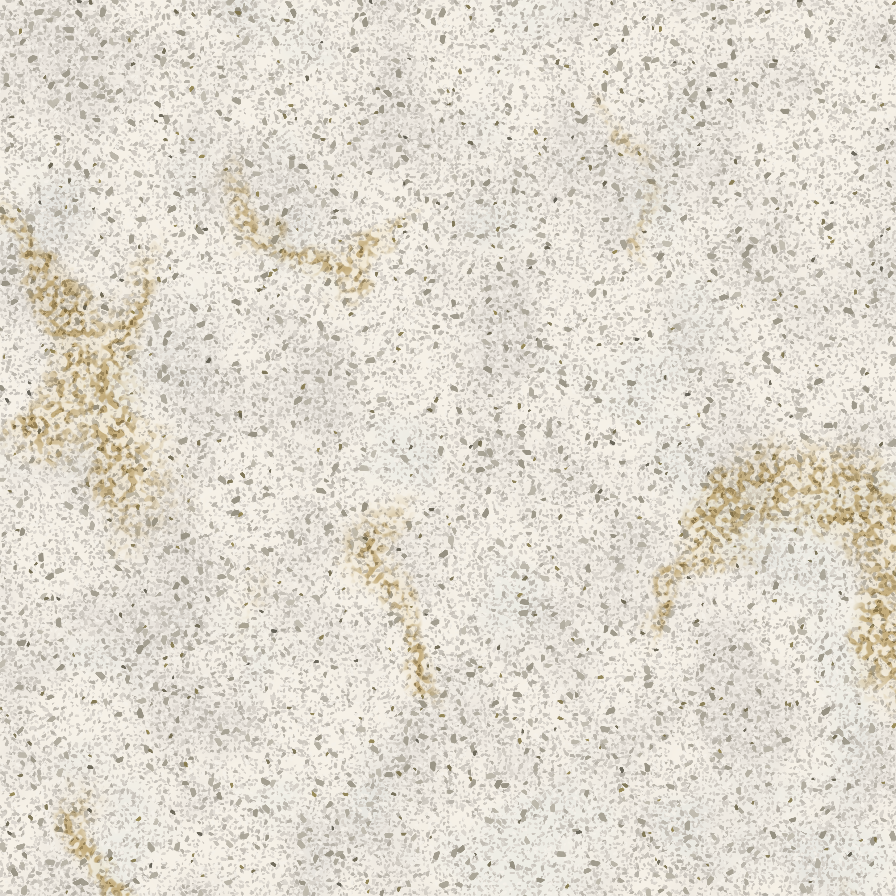
A WebGL 1 fragment shader for this texture:

```glsl
precision highp float;
// Pale quartz stone: packed angular chips, soft grey clouds and broken ochre veins.
uniform vec2 u_resolution;

vec2 hash2(vec2 p) {
  vec3 q = fract(p.xyx * vec3(0.1031, 0.1030, 0.0973));
  q += dot(q, q.yzx + 33.33);
  return fract((q.xx + q.yz) * q.zy);
}

float corner(vec2 cell, vec2 offset) {
  return dot(hash2(cell) * 2.0 - 1.0, offset);
}

float gradientNoise(vec2 p) {
  vec2 i = floor(p), f = fract(p);
  vec2 u = f * f * f * (f * (f * 6.0 - 15.0) + 10.0);
  vec2 e = vec2(1.0, 0.0);
  float low = mix(corner(i, f), corner(i + e, f - e), u.x);
  float high = mix(corner(i + e.yx, f - e.yx), corner(i + 1.0, f - 1.0), u.x);
  return 1.4 * mix(low, high, u.y);
}

float fbm(vec2 p) {
  float sum = 0.0, amplitude = 0.6;
  for (int i = 0; i < 4; i++) {
    sum += amplitude * gradientNoise(p);
    p = mat2(1.6, 1.2, -1.2, 1.6) * p + 17.3;
    amplitude *= 0.5;
  }
  return sum;
}

// Scattered angular flakes: x = coverage, y = random shade of the top flake.
vec2 chips(vec2 uv, float scale, float density, float seed) {
  vec2 p = uv * scale + seed;
  vec2 cell = floor(p);
  float blur = 0.55 * scale / u_resolution.y;
  vec2 result = vec2(0.0);
  for (int y = -1; y <= 1; y++) {
    for (int x = -1; x <= 1; x++) {
      vec2 id = cell + vec2(float(x), float(y));
      vec2 place = hash2(id + 7.0);
      vec2 look = hash2(id + 151.0);
      vec2 kind = hash2(id + 313.0);
      vec2 d = p - id - 0.5 - 0.7 * (place - 0.5);
      float angle = 6.2832 * look.x;
      float c = cos(angle), s = sin(angle);
      d = mat2(c, -s, s, c) * d;
      d.x += (place.x - 0.5) * d.y;
      float radius = mix(0.28, 0.55, look.y);
      float edge = max(abs(d.y) * 1.7, abs(d.x) * 0.9 + abs(d.y + 0.1) * 0.55) - radius;
      float cover = (1.0 - smoothstep(-blur, blur, edge)) * step(kind.x, density);
      if (cover > result.x) result = vec2(cover, kind.y);
    }
  }
  return result;
}

// Thin wandering lines that fade in and out.
float veins(vec2 uv) {
  vec2 warp = vec2(fbm(uv * 7.0 + 3.1), fbm(uv * 7.0 + 41.7));
  vec2 p = uv + 0.09 * warp;
  float line = abs(gradientNoise(p * vec2(3.6, 2.2) + 23.4));
  float patches = smoothstep(0.02, 0.3, gradientNoise(uv * 3.3 + 61.2) + 0.1 * (0.5 - uv.y));
  return (1.0 - smoothstep(0.0, 0.065, line)) * patches;
}

void main() {
  vec2 uv = gl_FragCoord.xy / u_resolution.y;

  // Milky ground with warm grey and faint blue clouds
  float cloud = smoothstep(-0.2, 0.42, fbm(uv * 8.0 + 5.0));
  float cool = smoothstep(0.05, 0.4, fbm(uv * 6.0 + 83.0));
  vec3 color = mix(vec3(0.965, 0.945, 0.905), vec3(0.885, 0.865, 0.845), 0.6 * cloud);
  color = mix(color, vec3(0.87, 0.90, 0.89), 0.35 * cool);

  // Chips from fine and pale to coarse and grey
  vec2 fine = chips(uv, 215.0, 0.6 + 0.35 * cloud, 11.0);
  vec3 fineColor = mix(vec3(0.89, 0.87, 0.84), vec3(0.77, 0.75, 0.72), fine.y);
  color = mix(color, fineColor, fine.x);

  vec2 medium = chips(uv, 150.0, 0.28 + 0.32 * cloud, 37.0);
  vec3 mediumColor = mix(vec3(0.87, 0.85, 0.82), vec3(0.69, 0.67, 0.63), medium.y);
  color = mix(color, mediumColor, medium.x);

  // Bright slivers break up the grey chips
  vec2 sliver = chips(uv, 180.0, 0.22, 59.0);
  color = mix(color, vec3(0.96, 0.945, 0.915), 0.85 * sliver.x);

  vec2 coarse = chips(uv, 100.0, 0.09 + 0.08 * cloud, 73.0);
  vec3 coarseColor = mix(vec3(0.76, 0.74, 0.69), vec3(0.57, 0.55, 0.49), coarse.y);
  color = mix(color, coarseColor, 0.95 * coarse.x);

  vec2 speck = chips(uv, 165.0, 0.018, 97.0);
  color = mix(color, mix(vec3(0.32, 0.31, 0.27), vec3(0.55, 0.49, 0.26), speck.y), 0.85 * speck.x);

  // Ochre stain, crumbled into grains
  float vein = veins(uv);
  float grit = smoothstep(-0.1, 0.25, gradientNoise(uv * 125.0) + 0.5 * gradientNoise(uv * 48.0));
  vec3 ochre = mix(vec3(0.74, 0.64, 0.43), vec3(0.47, 0.38, 0.19), fine.y);
  color = mix(color, color * vec3(0.97, 0.94, 0.86), 0.6 * vein);
  color = mix(color, ochre, 0.85 * vein * grit);

  gl_FragColor = vec4(color, 1.0);
}
```
